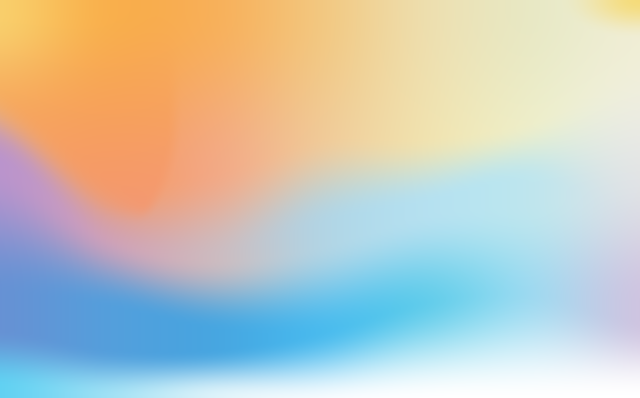
Give the GLSL for this background, as a WebGL 2 fragment shader.

```glsl
#version 300 es
precision highp float;

uniform vec2 u_resolution;
out vec4 fragColor;

// Smooth cubic ramp through seven evenly spaced stops
vec3 ramp(float x, vec3 stops[7]) {
  float s = clamp(x, 0.0, 1.0) * 6.0;
  int i = min(int(s), 5);
  float t = s - float(i);
  vec3 a = stops[max(i - 1, 0)], b = stops[i];
  vec3 c = stops[i + 1], d = stops[min(i + 2, 6)];
  return b + 0.5 * t * (c - a + t * (2.0 * a - 5.0 * b + 4.0 * c - d
       + t * (3.0 * (b - c) + d - a)));
}

// Soft step that is 1 below the given height
float below(float y, float height, float softness) {
  return 1.0 - smoothstep(height - softness, height + softness, y);
}

void main() {
  vec2 uv = gl_FragCoord.xy / u_resolution;
  float x = uv.x, y = uv.y;

  // Horizontal colour ramps, from the top layer to the bottom one
  vec3 sky = ramp(x, vec3[7](
    vec3(0.975, 0.81, 0.42), vec3(0.975, 0.69, 0.30), vec3(0.97, 0.69, 0.35),
    vec3(0.95, 0.78, 0.50), vec3(0.93, 0.87, 0.68), vec3(0.91, 0.91, 0.77),
    vec3(0.94, 0.93, 0.83)));
  vec3 glow = ramp(x, vec3[7](
    vec3(0.95, 0.68, 0.42), vec3(0.96, 0.62, 0.39), vec3(0.95, 0.66, 0.52),
    vec3(0.94, 0.79, 0.61), vec3(0.945, 0.89, 0.69), vec3(0.94, 0.94, 0.80),
    vec3(0.945, 0.945, 0.90)));
  vec3 mist = ramp(x, vec3[7](
    vec3(0.73, 0.58, 0.80), vec3(0.80, 0.63, 0.73), vec3(0.80, 0.73, 0.75),
    vec3(0.70, 0.83, 0.89), vec3(0.71, 0.88, 0.94), vec3(0.75, 0.90, 0.93),
    vec3(0.87, 0.88, 0.90)));
  vec3 wave = ramp(x, vec3[7](
    vec3(0.40, 0.57, 0.83), vec3(0.33, 0.62, 0.86), vec3(0.28, 0.65, 0.88),
    vec3(0.29, 0.73, 0.93), vec3(0.38, 0.80, 0.92), vec3(0.62, 0.85, 0.94),
    vec3(0.81, 0.77, 0.88)));
  vec3 foam = ramp(x, vec3[7](
    vec3(0.38, 0.82, 0.95), vec3(0.62, 0.88, 0.96), vec3(0.86, 0.95, 0.98),
    vec3(0.97, 0.99, 1.0), vec3(1.0), vec3(1.0), vec3(1.0)));

  // Heights and softness of the mist, wave and foam borders
  vec3 height = ramp(x, vec3[7](
    vec3(0.685, 0.42, 0.10), vec3(0.475, 0.317, 0.065), vec3(0.464, 0.26, 0.063),
    vec3(0.546, 0.275, 0.076), vec3(0.574, 0.345, 0.118), vec3(0.622, 0.37, 0.128),
    vec3(0.64, 0.39, 0.097)));
  vec3 softness = ramp(x, vec3[7](
    vec3(0.095, 0.16, 0.075), vec3(0.10, 0.09, 0.06), vec3(0.11, 0.09, 0.06),
    vec3(0.11, 0.11, 0.09), vec3(0.085, 0.12, 0.13), vec3(0.08, 0.12, 0.14),
    vec3(0.20, 0.15, 0.10)));

  vec3 color = mix(sky, glow, below(y, 0.76, 0.22));

  // Yellow light in the upper right corner
  float corner = length((uv - 1.0) * vec2(1.0, 1.3));
  color = mix(color, vec3(0.96, 0.86, 0.48), 1.0 - smoothstep(0.0, 0.13, corner));

  color = mix(color, mist, below(y, height.x, softness.x));

  // Orange fold with a crisp right side and a rounded tip
  float foldEdge = 0.272 - 0.9 * pow(max(0.68 - y, 0.0), 2.0);
  float fold = smoothstep(-0.014, 0.014, foldEdge - x)
             * smoothstep(0.43, 0.49, y) * below(y, 0.82, 0.14)
             * smoothstep(-0.03, 0.10, y - 0.68 + 1.28 * x);
  vec3 foldColor = mix(vec3(0.96, 0.59, 0.43), vec3(0.97, 0.64, 0.33),
                       smoothstep(0.45, 0.85, y));
  color = mix(color, foldColor, 0.75 * fold);

  color = mix(color, wave, below(y, height.y, softness.y));
  color = mix(color, foam, below(y, height.z, softness.z));
  fragColor = vec4(color, 1.0);
}
```
